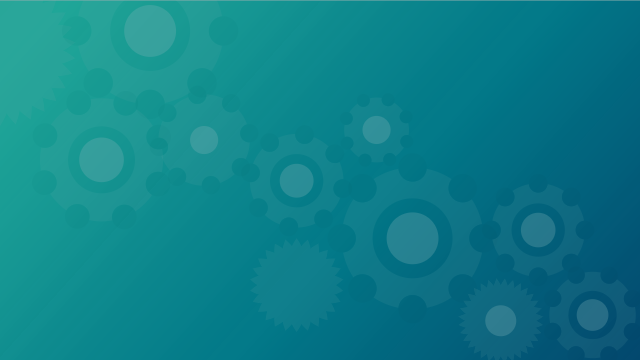
This background is drawn by a Shadertoy shader. Its source:

```glsl
// Translucent cogwheels scattered over a diagonal green-to-blue gradient.

const float TAU = 6.2831853;
const float NONE = -1.0; // radius of an absent ring or hub

float hash(float n) { return fract(sin(n * 127.1) * 43758.5453); }

// Antialiased coverage of a signed distance
float fill(float d) { return clamp(0.5 - d * iResolution.y, 0.0, 1.0); }

vec3 background(vec2 p) {
    float s = (p.x + 0.9 * (1.0 - p.y)) / 2.68;
    vec3 col = mix(vec3(0.13, 0.66, 0.60), vec3(0.0, 0.46, 0.53), smoothstep(0.0, 1.0, 0.12 + 0.76 * clamp((s - 0.06) / 0.55, 0.0, 1.0)));
    col = mix(col, vec3(0.01, 0.28, 0.43), clamp((s - 0.59) / 0.41, 0.0, 1.0));
    // Faint diagonal streaks
    return col + 0.006 * (hash(floor(s * 60.0)) - 0.5);
}

// Hub disc and the ring-shaped opening around it
vec3 hub(vec3 col, vec3 base, float dist, float ring, float disc) {
    col = mix(col, base * 0.985, fill(dist - ring));
    return mix(col, vec3(0.50, 0.70, 0.72), 0.29 * fill(dist - disc));
}

vec3 plate(vec3 col, float cover) {
    return mix(col, vec3(0.40, 0.65, 0.65), 0.13 * cover);
}

// Wheel with eight round notches bitten out of its rim
vec3 notchedCog(vec3 col, vec2 p, float radius, float phase, float ring, float disc) {
    vec3 base = col;
    float dist = length(p);
    float sector = TAU / 8.0;
    float a = mod(atan(p.y, p.x) - phase + 0.5 * sector, sector) - 0.5 * sector;
    vec2 q = dist * vec2(cos(a), sin(a));
    float notch = fill(length(q - vec2(radius, 0.0)) - 0.2 * radius);
    col = plate(col, fill(dist - radius) * (1.0 - notch));
    col = mix(col, base * vec3(0.85, 0.97, 0.97), 0.7 * notch);
    return hub(col, base, dist, ring, disc);
}

// Wheel with pointed teeth
vec3 sawCog(vec3 col, vec2 p, float radius, float teeth, float disc) {
    float dist = length(p);
    float tooth = abs(2.0 * fract(atan(p.y, p.x) / TAU * teeth) - 1.0);
    col = plate(col, fill((dist - radius * (1.0 - 0.16 * tooth)) * 0.7));
    return hub(col, col, dist, NONE, disc);
}

void mainImage(out vec4 fragColor, in vec2 fragCoord) {
    vec2 p = fragCoord / iResolution.y;
    vec3 col = background(p);

    // Upper left cluster
    col = sawCog(col, p - vec2(0.0, 0.86), 0.21, 30.0, NONE);
    col = notchedCog(col, p - vec2(0.417, 0.914), 0.204, 0.0, 0.111, 0.072);
    col = notchedCog(col, p - vec2(0.282, 0.556), 0.171, 0.38, 0.093, 0.062);
    col = notchedCog(col, p - vec2(0.567, 0.611), 0.127, 0.15, NONE, 0.039);

    // Middle cluster
    col = notchedCog(col, p - vec2(0.824, 0.498), 0.130, -0.17, 0.074, 0.047);
    col = notchedCog(col, p - vec2(1.046, 0.639), 0.090, 0.42, NONE, 0.039);
    col = notchedCog(col, p - vec2(1.146, 0.338), 0.197, 0.0, 0.111, 0.072);
    col = sawCog(col, p - vec2(0.824, 0.208), 0.130, 26.0, NONE);

    // Lower right cluster
    col = notchedCog(col, p - vec2(1.495, 0.361), 0.130, 0.0, 0.074, 0.048);
    col = notchedCog(col, p - vec2(1.646, 0.125), 0.120, 0.39, 0.067, 0.044);
    col = sawCog(col, p - vec2(1.391, 0.109), 0.118, 32.0, 0.043);

    // Pale hairline along the top edge
    col = mix(col, vec3(0.55, 0.68, 0.68), 0.7 * fill(0.998 - p.y));

    fragColor = vec4(col, 1.0);
}
```
